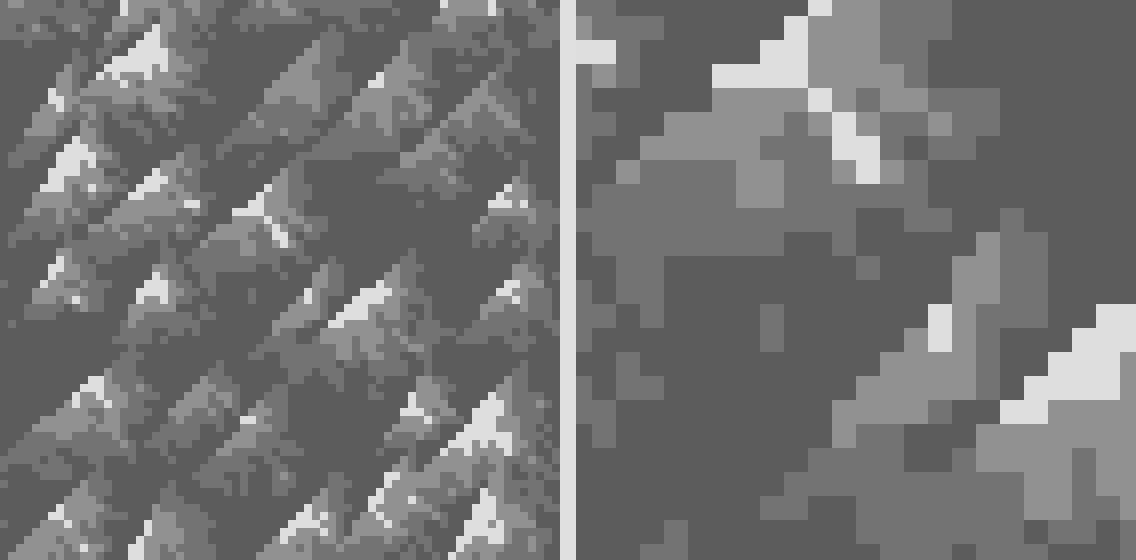
Left: the whole. Right: its middle third, enlarged.
Give the GLSL for this pattern, as a WebGL 2 fragment shader.

```glsl
#version 300 es
precision highp float;
precision highp int;

uniform vec2 u_resolution;
out vec4 fragColor;

// Three random values in 0..1 for a whole-numbered cell
vec3 hash(vec2 cell, uint seed) {
  uvec3 h = uvec3(uvec2(ivec2(cell)), seed) * 1664525u + 1013904223u;
  h.x += h.y * h.z; h.y += h.z * h.x; h.z += h.x * h.y;
  h ^= h >> 16u;
  h.x += h.y * h.z; h.y += h.z * h.x; h.z += h.x * h.y;
  return vec3(h >> 8u) / 16777216.0;
}

float cornerSlope(vec2 corner, vec2 offset, vec2 period) {
  float angle = 6.28319 * hash(mod(corner, period), 7u).x;
  return dot(vec2(cos(angle), sin(angle)), offset);
}

// Gradient noise that wraps after a whole period
float gradientNoise(vec2 q, vec2 period) {
  vec2 i = floor(q), f = q - i;
  vec2 w = f * f * f * (f * (f * 6.0 - 15.0) + 10.0);
  vec2 e = vec2(1.0, 0.0);
  return mix(
    mix(cornerSlope(i, f, period), cornerSlope(i + e, f - e, period), w.x),
    mix(cornerSlope(i + e.yx, f - e.yx, period), cornerSlope(i + 1.0, f - 1.0, period), w.x),
    w.y);
}

// Brightness of the strongest slope, falling away to the lower right of its ridge
float slopeLight(vec2 p, float streak) {
  float light = -1.0, shade = 0.0;
  for (int y = -1; y <= 2; y++) {
    for (int x = -2; x <= 1; x++) {
      vec2 cell = floor(p * 5.0) + vec2(x, y);
      vec3 place = hash(mod(cell, 5.0), 1u);
      vec3 form = hash(mod(cell, 5.0), 2u);
      vec2 d = p - (cell + mix(vec2(0.2), vec2(0.8), place.xy)) / 5.0;

      float angle = mix(0.68, 1.1, place.z);
      vec2 ridge = vec2(cos(angle), sin(angle));
      float halfLength = mix(0.06, 0.14, form.x);
      float depth = 0.06 + 0.84 * halfLength;
      float along = dot(d, ridge) / halfLength;
      along = along > 0.0 ? along / 0.7 : -along / 1.3;
      float across = dot(d, vec2(ridge.y, -ridge.x)) + 0.006 * streak;

      if (across > 0.0) {
        float t = across / depth;
        float ragged = streak * min(1.0, 0.12 + 1.7 * t);
        light = max(light, mix(0.75, 1.16, form.y) - t - 0.6 * pow(along, 1.5) + ragged);
      } else {
        // Dark strip behind the ridge keeps its edge clear
        float strip = max(0.0, 1.0 + across / 0.04);
        shade = max(shade, 0.55 * strip * clamp(2.4 - 2.0 * along, 0.0, 1.0));
      }
    }
  }
  return light - shade;
}

// Four flat greys on a grid of 70 by 70 blocks
float blockGrey(vec2 uv) {
  vec2 block = mod(floor(uv * 70.0), 70.0);
  vec2 p = (block + 0.5) / 70.0;
  vec2 diagonal = vec2(p.x + p.y, p.x - p.y);
  float streak = 0.85 * gradientNoise(diagonal * vec2(31.0, 12.0), vec2(31.0, 12.0))
               + 0.45 * gradientNoise(p * vec2(17.0, 29.0), vec2(17.0, 29.0))
               + 0.1 * (hash(block, 3u).x - 0.5);
  float light = slopeLight(p, streak);
  float grey = 0.36;
  if (light > 0.0) grey = 0.45;
  if (light > 0.45) grey = 0.57;
  if (light > 0.79) grey = 0.87;
  return grey;
}

void main() {
  // Four samples per pixel smooth the block edges
  float grey = 0.0;
  for (int i = 0; i < 4; i++) {
    vec2 shift = vec2(i % 2, i / 2) * 0.5 - 0.25;
    grey += 0.25 * blockGrey((gl_FragCoord.xy + shift) / u_resolution);
  }
  fragColor = vec4(vec3(grey), 1.0);
}
```
